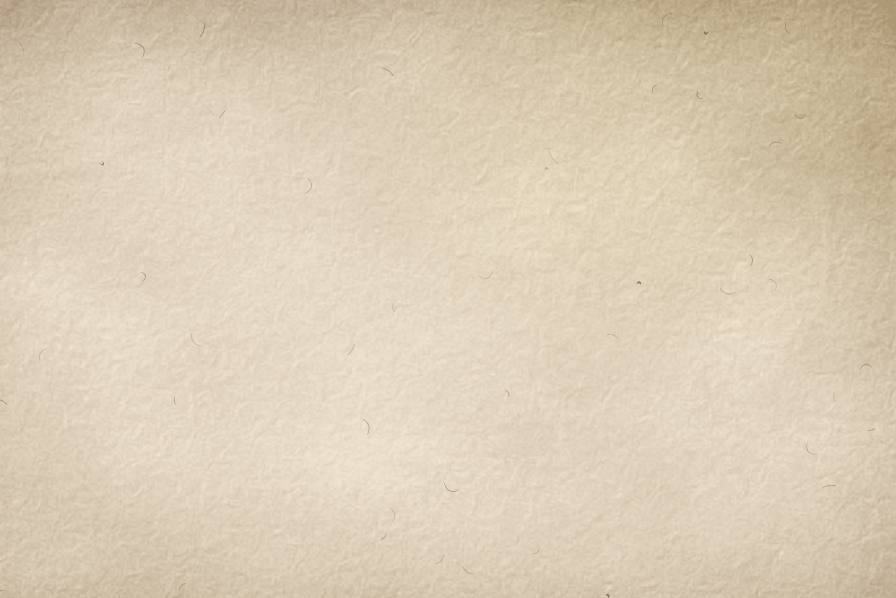
Reproduce this texture procedurally as a Shadertoy shader.

```glsl
// Aged cream paper: embossed pulp grain, soft stains, darkened edges and stray fibres.

// Colours
const vec3 PAPER_DARK  = vec3(0.76, 0.69, 0.59);
const vec3 PAPER_LIGHT = vec3(0.90, 0.85, 0.77);
const vec3 FIBRE_INK   = vec3(0.42, 0.36, 0.29);
const vec3 YELLOW_CAST = vec3(0.004, 0.004, -0.022);

// Tone: 0 is PAPER_DARK, 1 is PAPER_LIGHT
const float BASE_TONE     = 1.06;
const vec4  EDGE_DEPTH    = vec4(0.42, 0.62, 0.58, 0.92);  // left, right, bottom, top
const vec4  EDGE_REACH    = vec4(0.10, 0.10, 0.12, 0.13);
const float CORNER_SHADE  = 0.42;
const float STAIN_DEPTH   = 0.75;
const float CREASE_DEPTH  = 0.16;
const float RIB_DEPTH     = 0.22;

// Grain, as cells per canvas height
const float PULP_CELLS    = 75.0;
const float PULP_RELIEF   = 0.62;
const float DUST_CELLS    = 230.0;
const float DUST_CONTRAST = 0.26;
const vec2  LIGHT_STEP    = vec2(-0.0026, 0.0036);

float hash(vec2 cell, uint seed) {
    uvec2 k = uvec2(ivec2(cell));
    uint h = k.x * 1597334673u ^ k.y * 3812015801u ^ seed * 2798796415u;
    h = (h ^ (h >> 16)) * 2246822519u;
    h = (h ^ (h >> 13)) * 3266489917u;
    return float((h ^ (h >> 16)) >> 8) / 16777216.0;
}

float noise(vec2 p) {
    vec2 i = floor(p), f = fract(p);
    f = f * f * (3.0 - 2.0 * f);
    return mix(mix(hash(i, 1u), hash(i + vec2(1, 0), 1u), f.x),
               mix(hash(i + vec2(0, 1), 1u), hash(i + vec2(1, 1), 1u), f.x), f.y);
}

float fbm(vec2 p, int octaves) {
    float sum = 0.0, total = 0.0, weight = 0.5;
    for (int i = 0; i < octaves; i++) {
        sum += weight * noise(p);
        total += weight;
        weight *= 0.55;
        p = mat2(1.6, 1.2, -1.2, 1.6) * p + 17.3;
    }
    return sum / total;
}

// Pulp surface: warped noise, so that the lumps turn into short curls
float pulpHeight(vec2 p) {
    vec2 warp = vec2(noise(p * 42.0), noise(p * 42.0 + 31.7)) - 0.5;
    return fbm(p * PULP_CELLS + warp * 1.6, 3);
}

// Coverage of short bent strokes, at most one per cell
float fibres(vec2 p, float cells, float density, float halfLength, float halfWidth, uint seed) {
    float pixel = 1.0 / iResolution.y, cover = 0.0;
    vec2 home = floor(p * cells);
    for (int y = -1; y <= 1; y++)
    for (int x = -1; x <= 1; x++) {
        vec2 id = home + vec2(x, y);
        if (hash(id, seed) > density) continue;
        vec2 q = p - (id + vec2(hash(id, seed + 1u), hash(id, seed + 2u))) / cells;
        float angle = 6.2832 * hash(id, seed + 3u);
        float c = cos(angle), s = sin(angle);
        q = mat2(c, -s, s, c) * q;
        float reach = halfLength * mix(0.4, 1.0, hash(id, seed + 4u));
        q.y += (hash(id, seed + 5u) - 0.5) * 1.4 * q.x * q.x / reach;
        float d = length(vec2(max(abs(q.x) - reach, 0.0), q.y));
        float ink = 1.0 - smoothstep(halfWidth - 0.5 * pixel, halfWidth + 0.7 * pixel, d);
        cover = max(cover, ink * mix(0.35, 1.0, hash(id, seed + 6u)));
    }
    return cover;
}

void mainImage(out vec4 fragColor, in vec2 fragCoord) {
    vec2 uv = fragCoord / iResolution.xy;
    vec2 p = fragCoord / iResolution.y;

    // Darkened edges, with a wide shade in the upper right
    vec2 wobble = 0.07 * (vec2(fbm(p * 4.0, 3), fbm(p * 4.0 + 9.1, 3)) - 0.5);
    vec4 edge = max(vec4(uv + wobble, 1.0 - uv - wobble).xzyw, 0.0);
    float shade = dot(EDGE_DEPTH, exp(-edge / EDGE_REACH));
    shade += CORNER_SHADE * smoothstep(0.4, 1.0, uv.x) * smoothstep(0.35, 0.95, uv.y);

    // Blotchy stains
    float stain = fbm(p * vec2(3.0, 4.2) + 5.0, 5) - 0.5;
    float tone = BASE_TONE - shade + STAIN_DEPTH * stain;

    // Faint creases near the sides, lit on one flank
    float fold = noise(p * vec2(2.2, 4.5) + 2.4) - 0.5;
    float sides = smoothstep(0.3, 0.48, abs(uv.x - 0.5));
    tone += CREASE_DEPTH * sides * fold / 0.02 * exp(-fold * fold / 0.0006);

    // Two worn vertical bands of small ribs
    vec2 bandOffset = (uv.x - vec2(0.64, 0.82)) / 0.022;
    float band = dot(exp(-bandOffset * bandOffset), vec2(1.0));
    float ribs = noise(p * vec2(38.0, 95.0)) - 0.5;
    tone += RIB_DEPTH * band * ribs * smoothstep(0.1, 0.4, uv.y);

    // Embossed pulp and fine dust, rougher where the sheet is darker
    float relief = pulpHeight(p) - pulpHeight(p + LIGHT_STEP);
    float dust = noise(p * DUST_CELLS) - 0.5;
    tone += (PULP_RELIEF * relief + DUST_CONTRAST * dust) * (0.85 + 0.5 * shade);

    // Pale and dark hairs pressed into the pulp
    tone += 0.13 * fibres(p, 34.0, 0.55, 0.010, 0.0008, 11u);
    tone -= 0.22 * fibres(p, 26.0, 0.40, 0.010, 0.0006, 23u);

    vec3 colour = mix(PAPER_DARK, PAPER_LIGHT, clamp(tone, -0.6, 1.25));
    colour += YELLOW_CAST * smoothstep(0.3, 0.8, uv.y) * smoothstep(0.35, 0.7, uv.x);

    // Sparse loose fibres and specks
    float strands = fibres(p, 9.0, 0.28, 0.013, 0.0007, 41u);
    float specks = fibres(p, 5.0, 0.22, 0.002, 0.0016, 57u);
    colour = mix(colour, FIBRE_INK, max(0.5 * strands, 0.8 * specks));

    fragColor = vec4(colour, 1.0);
}
```
